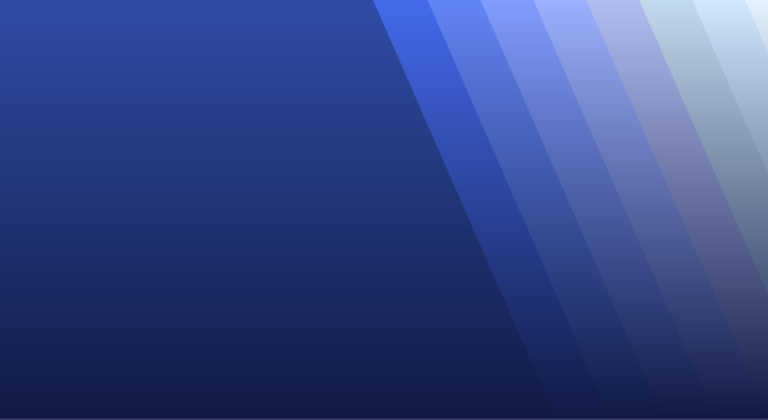
This background is drawn by a Shadertoy shader. Its source:

```glsl
// Draws slanted pale-blue bands over a navy backdrop, fading into night above a faint rim.

const int BANDS = 8;

// Colour of each band at the top edge, from left to right
const vec3 bandTop[BANDS] = vec3[BANDS](
    vec3(0.267, 0.416, 0.925),
    vec3(0.384, 0.525, 0.965),
    vec3(0.510, 0.612, 1.000),
    vec3(0.612, 0.690, 1.000),
    vec3(0.698, 0.745, 0.949),
    vec3(0.761, 0.855, 0.933),
    vec3(0.816, 0.910, 0.996),
    vec3(0.894, 0.949, 1.000)
);

void mainImage(out vec4 fragColor, in vec2 fragCoord) {
    vec2 uv = fragCoord / iResolution.xy;

    // Slanted coordinate: band k starts where it equals k, the first a little earlier
    float band = (uv.x - 0.239 * (1.0 - uv.y) - 0.4878) / 0.0689;
    float pixel = fwidth(band);

    // Lay each band over the ones to its left, with a smooth edge
    vec3 topColor = vec3(0.188, 0.296, 0.650);
    for (int k = 0; k < BANDS; k++) {
        float start = k == 0 ? -0.03 : float(k);
        float coverage = clamp((band - start) / pixel + 0.5, 0.0, 1.0);
        topColor = mix(topColor, bandTop[k], coverage);
    }

    // Vertical fade shared by backdrop and bands
    vec3 night = vec3(0.063, 0.102, 0.267);
    vec3 color = mix(night, topColor, uv.y);

    // Faint rim along the bottom edge
    float rim = clamp((0.0036 - uv.y) * iResolution.y + 0.5, 0.0, 1.0);
    color = mix(color, vec3(0.76, 0.76, 0.79), 0.2 * rim);

    fragColor = vec4(color, 1.0);
}
```
